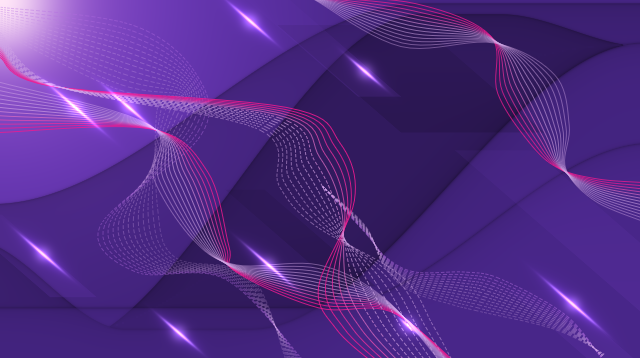
Write a Shadertoy shader that draws this background.

```glsl
// Violet abstract backdrop: layered waves, slanted bars, light streaks and twisting line ribbons.
// Each ribbon blends two edge splines; its strands are drawn by distance to short chords.
// Lengths are percent of the canvas height, measured from the lower left.

const int NODES = 8, CHORDS = 10, STRANDS = 13, BARS = 6, STREAKS = 9;
const float SKEW = 1.15;  // sideways run of a bar per unit of fall
const vec3 DARK = vec3(.18, .095, .345);
const vec3 INDIGO = vec3(.275, .145, .52);
const vec3 VIOLET = vec3(.4, .21, .7);
const vec3 LILAC = vec3(.7, .42, .88);
const vec3 PINK = vec3(.94, .1, .56);
const vec3 PALE = vec3(.82, .65, .9);

float fill(float d, float px) { return clamp(.5 - d / px, 0., 1.); }

// Tints where d < 0, with a thin dark rim and a soft inner shadow
vec3 layer(vec3 col, float d, vec3 tint, float amount, float px) {
  float dist = d * px / max(length(vec2(dFdx(d), dFdy(d))), 1e-4);
  float inside = fill(dist, px);
  float shadow = .18 * exp(-abs(dist) * 3.) + .1 * inside * exp(-abs(dist) / 5.);
  return mix(col, tint, inside * amount) * (1. - shadow);
}

// Slanted bar with level ends: left, width, bottom, top
float bar(vec2 p, vec4 b, float px) {
  float s = p.x + (p.y - b.z) * SKEW - b.x;
  float d = max(abs(s - b.y * .5) - b.y * .5, max(b.z - p.y, p.y - b.w));
  return fill(d, px) * mix(.5, 1., smoothstep(b.w, b.z, p.y));
}

// Glowing diagonal streak: centre and reach
vec3 streak(vec2 p, vec3 s) {
  vec2 dir = normalize(vec2(SKEW, -1));
  vec2 q = p - s.xy;
  float along = dot(q, dir) / s.z;
  float across = abs(dot(q, vec2(-dir.y, dir.x)));
  float halo = exp(-3. * along * along - across * .85);
  float core = exp(-across * across * 7. - 5. * along * along);
  float flare = exp(-dot(q, q) / 5.);
  return halo * vec3(.3, .13, .5) + (core * .75 + flare * .25) * PALE;
}

vec2 bezier(vec2 a, vec2 b, vec2 c, vec2 d, float u) {
  vec2 m = mix(b, c, u);
  return mix(mix(mix(a, b, u), m, u), mix(m, mix(c, d, u), u), u);
}

// Distance to the curve, and parameter of its nearest point
vec2 curveDistance(vec2 p, vec2 a, vec2 b, vec2 c, vec2 d) {
  vec2 best = vec2(1e3, 0), from = a;
  for (int k = 1; k <= CHORDS; k++) {
    vec2 to = bezier(a, b, c, d, float(k) / float(CHORDS));
    vec2 e = to - from;
    float h = clamp(dot(p - from, e) / max(dot(e, e), 1e-5), 0., 1.);
    float dist = length(p - from - h * e);
    if (dist < best.x) best = vec2(dist, (float(k - 1) + h) / float(CHORDS));
    from = to;
  }
  return best;
}

// Nodes hold both edges (xy, zw); strands past dashFrom are broken up
vec3 ribbon(vec3 col, vec2 p, vec4 nodes[NODES], float dashFrom, vec3 edge, float opacity, float px) {
  for (int i = 0; i < STRANDS; i++) {
    float t = float(i) / float(STRANDS - 1), cover = 0.;
    for (int j = 0; j < NODES - 1; j++) {
      vec4 before = nodes[max(j - 1, 0)], after = nodes[min(j + 2, NODES - 1)];
      vec2 a = mix(nodes[j].xy, nodes[j].zw, t);
      vec2 d = mix(nodes[j + 1].xy, nodes[j + 1].zw, t);
      vec2 b = a + (d - mix(before.xy, before.zw, t)) / 6.;
      vec2 c = d - (mix(after.xy, after.zw, t) - a) / 6.;
      vec2 low = min(min(a, b), min(c, d)) - 1.;
      vec2 high = max(max(a, b), max(c, d)) + 1.;
      if (any(lessThan(p, low)) || any(greaterThan(p, high))) continue;
      vec2 hit = curveDistance(p, a, b, c, d);
      float ink = fill(hit.x - .13, px);
      float phase = fract(hit.y * ceil(length(d - a) * .65));
      if (t > dashFrom) ink *= 1. - smoothstep(.25, .42, abs(phase - .5));
      cover = max(cover, ink);
    }
    vec3 tone = mix(edge, PALE, smoothstep(.05, .55, t));
    col = mix(col, tone, cover * opacity * mix(1., .55, t));
  }
  return col;
}

void mainImage(out vec4 fragColor, in vec2 fragCoord) {
  float px = 100. / iResolution.y;
  vec2 p = fragCoord * px;

  // Ground and overlapping waves
  float r = length(p - vec2(0, 100));
  vec3 col = mix(VIOLET, INDIGO, smoothstep(35., 120., r));
  float crest = 43. + 56. * smoothstep(-2., 118., p.x);
  float hill = 3. + 93. * smoothstep(15., 118., p.x) - 9. * smoothstep(140., 180., p.x);
  float bowl = 33. - 25. * smoothstep(-8., 35., p.x) + 80. * smoothstep(70., 180., p.x);
  float slope = 14. + 46. * smoothstep(90., 182., p.x);
  col = layer(col, p.y - crest, DARK * 1.2, .5, px);
  col = layer(col, p.y - bowl, mix(DARK * 1.15, INDIGO, smoothstep(50., 120., p.x)), .65, px);
  col = layer(col, max(p.y - hill, bowl - p.y), DARK, .8, px);
  col = layer(col, p.y - slope, INDIGO * 1.1, .5, px);

  // Slanted bars, the last two dark
  vec4 bars[BARS] = vec4[BARS](vec4(100,12,73,101), vec4(14,13,17,40), vec4(165,13,-1,19),
    vec4(180,22,12,58), vec4(112,40,63,93), vec4(94,11,20,47));
  for (int i = 0; i < BARS; i++) {
    float m = bar(p, bars[i], px);
    col = i < BARS - 2 ? mix(col, VIOLET, .22 * m) : col * (1. - .13 * m);
  }

  // Corner glow
  col = mix(col, LILAC, .9 * exp(-r * r / 1e3));
  col = mix(col, vec3(1, .9, .97), exp(-r * r / 220.));

  // Dotted veils, then the twisting ribbons
  col = ribbon(col, p, vec4[NODES](vec4(0,98,0,91), vec4(37,93,33,75), vec4(55,79,50,73), vec4(56,62,44,70),
    vec4(28,37,44,42), vec4(38,24,49,28), vec4(63,22,70,23), vec4(85,-1,80,-1)), -1., LILAC, .42, px);
  col = ribbon(col, p, vec4[NODES](vec4(90,48,90,48), vec4(102,35,102,37), vec4(108,28,107,26), vec4(116,24,114,19),
    vec4(130,24,126,15), vec4(140,22,134,13), vec4(158,12,155,8), vec4(168,0,169,1)), -1., LILAC, .5, px);
  col = ribbon(col, p, vec4[NODES](vec4(0,63,0,77), vec4(42,64,42,65), vec4(58,52,43,50), vec4(64,31,54,33),
    vec4(66,24,66,26), vec4(89,14,89,26), vec4(109,13,107,17), vec4(127,-1,123,-1)), 2., PINK, .85, px);
  col = ribbon(col, p, vec4[NODES](vec4(0,84,0,91), vec4(14,76,16,76), vec4(80,70,72,64), vec4(95,60,78,48),
    vec4(99,44,88,37), vec4(89,20,112,23), vec4(94,8,121,9), vec4(105,-2,127,-2)), .35, PINK, .9, px);
  col = ribbon(col, p, vec4[NODES](vec4(89,101,88,100), vec4(116,99,112,87), vec4(137,90,138,88), vec4(139,74,155,79),
    vec4(148,60,159,65), vec4(156,53,158,53), vec4(167,50,166,44), vec4(180,49,180,38)), 2., PINK, .8, px);

  // Light streaks
  vec3 streaks[STREAKS] = vec3[STREAKS](vec3(70,94,12), vec3(102,80,10), vec3(21,70,15), vec3(36,70,13),
    vec3(12,29,13), vec3(75,26,14), vec3(160,15,16), vec3(50,7,11), vec3(114,9,6));
  for (int i = 0; i < STREAKS; i++) col += streak(p, streaks[i]);
  fragColor = vec4(min(col, 1.), 1);
}
```
